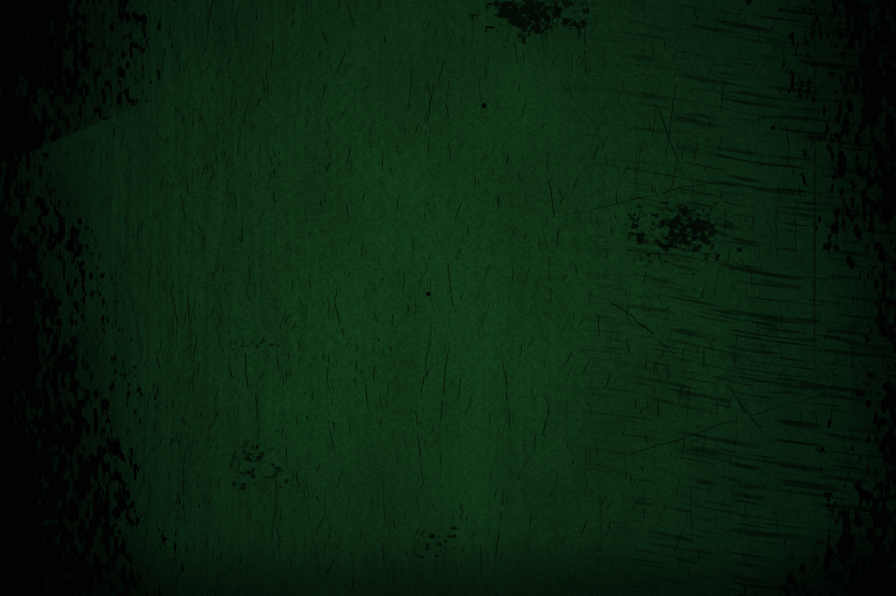
Give the GLSL for this texture, as a WebGL 2 fragment shader.

```glsl
#version 300 es
precision highp float;

uniform vec2 u_resolution;
out vec4 outColor;

const float ASPECT = 1.5;
const vec3 CORE_GREEN = vec3(0.070, 0.224, 0.097);
const vec3 RIM_GREEN = vec3(0.006, 0.066, 0.034);
const vec3 SOOT = vec3(0.004, 0.009, 0.005);
const vec2 GLOW_CENTRE = vec2(0.72, 0.52);
const vec2 GLOW_SIZE = vec2(0.72, 0.78);
const float GRAIN_AMOUNT = 0.26;
const float MOTTLE_AMOUNT = 0.24;
const float SCRATCH_WIDTH = 0.0008;
const float FRAY = 0.62;

float hash(vec2 p) {
  return fract(sin(dot(p, vec2(12.9898, 78.233))) * 43758.5453);
}

float noise(vec2 p) {
  vec2 i = floor(p), f = fract(p);
  f = f * f * (3.0 - 2.0 * f);
  return mix(mix(hash(i), hash(i + vec2(1, 0)), f.x),
             mix(hash(i + vec2(0, 1)), hash(i + vec2(1, 1)), f.x), f.y);
}

float fbm(vec2 p) {
  float sum = 0.0, amp = 0.5;
  for (int i = 0; i < 4; i++) {
    sum += amp * noise(p);
    p = p * 2.03 + 17.3;
    amp *= 0.5;
  }
  return sum / 0.94;
}

// Thin line that tapers towards both ends
float scratch(vec2 p, vec2 a, vec2 b, float width) {
  vec2 ab = b - a;
  float t = clamp(dot(p - a, ab) / dot(ab, ab), 0.0, 1.0);
  float taper = 0.35 + 2.6 * t * (1.0 - t);
  float soft = 0.8 / u_resolution.y;
  return 1.0 - smoothstep(-soft, soft, length(p - a - ab * t) - width * taper);
}

// One random scratch per cell, running mostly along y
float scratchField(vec2 p, vec2 cell, float tilt, float density, float seed) {
  float ink = 0.0;
  vec2 home = floor(p / cell);
  for (int j = -1; j <= 1; j++) {
    for (int i = -1; i <= 1; i++) {
      vec2 id = home + vec2(i, j);
      if (hash(id + seed) > density) continue;
      vec2 centre = (id + vec2(hash(id + seed + 3.1), hash(id + seed + 7.7))) * cell;
      float reach = cell.y * mix(0.1, 0.5, hash(id + seed + 11.9));
      vec2 arm = reach * vec2(tilt * (hash(id + seed + 5.3) - 0.4), 1.0);
      float strength = mix(0.25, 0.95, hash(id + seed + 2.7));
      ink = max(ink, strength * scratch(p, centre - arm, centre + arm, SCRATCH_WIDTH));
    }
  }
  return ink;
}

float blot(vec2 p, vec2 centre, vec2 size) {
  vec2 q = (p - centre) / size;
  return exp(-dot(q, q));
}

void main() {
  vec2 p = gl_FragCoord.xy / u_resolution * vec2(ASPECT, 1.0);
  vec2 warped = p + 0.008 * (vec2(noise(p * 14.0), noise(p * 14.0 + 40.0)) - 0.5);
  warped += 0.003 * (vec2(noise(p * 70.0), noise(p * 70.0 + 90.0)) - 0.5);
  float leftSide = 1.0 - smoothstep(0.15, 0.7, p.x);
  float rightSide = smoothstep(0.85, 1.3, p.x);

  // Painted base with a central glow
  vec3 color = mix(RIM_GREEN, CORE_GREEN, blot(p, GLOW_CENTRE, GLOW_SIZE));
  color *= 1.0 + MOTTLE_AMOUNT * (fbm(p * vec2(9.0, 6.0)) - 0.5);
  color *= 1.0 + GRAIN_AMOUNT * (noise(p * 330.0) - 0.5);

  // Fine brushed strokes, curving down on the right
  vec2 brush = vec2(p.x, p.y + 0.12 * rightSide * (p.x - 0.85));
  float strokes = 0.6 * noise(brush * vec2(12.0, 260.0)) + 0.4 * noise(brush * vec2(28.0, 130.0) + 8.0);
  color *= 1.0 - rightSide * 0.55 * smoothstep(0.5, 0.85, strokes);
  color *= 1.0 - (0.08 + 0.12 * leftSide) * noise(p * vec2(190.0, 12.0));

  // Scattered scratches, worn into broken pieces
  float ink = scratchField(warped, vec2(0.055, 0.15), 0.35, 0.42, 1.0);
  ink = max(ink, scratchField(warped, vec2(0.02, 0.055), 0.7, 0.35 + 0.45 * leftSide, 23.0));
  ink = max(ink, scratchField(warped, vec2(0.013, 0.028), 0.9, 0.25 + 0.4 * leftSide, 59.0));
  ink = max(ink, scratchField(warped, vec2(0.14, 0.19), 0.6, 0.3, 47.0));
  ink = max(ink, rightSide * 0.8 * scratchField(brush.yx, vec2(0.018, 0.10), 0.15, 0.5, 71.0));
  ink *= smoothstep(0.2, 0.55, noise(p * vec2(110.0, 75.0)));

  // Long gouges and pits
  float gouge = 0.7 * scratch(warped, vec2(1.084, 0.873), vec2(1.150, 0.690), 0.0010);
  gouge = max(gouge, 0.7 * scratch(warped, vec2(0.950, 0.637), vec2(1.210, 0.698), 0.0009));
  gouge = max(gouge, 0.85 * scratch(warped, vec2(1.015, 0.503), vec2(1.133, 0.403), 0.0010));
  gouge = max(gouge, 0.7 * scratch(warped, vec2(0.995, 0.222), vec2(1.490, 0.370), 0.0009));
  gouge = max(gouge, 0.85 * scratch(warped, vec2(1.211, 0.360), vec2(1.285, 0.270), 0.0012));
  gouge = max(gouge, 0.6 * scratch(p, vec2(1.365, 1.020), vec2(1.363, 0.340), 0.0018));
  ink = max(ink, gouge * smoothstep(0.05, 0.5, noise(p * 60.0)));
  ink = max(ink, 1.0 - smoothstep(0.003, 0.006, length(warped - vec2(0.718, 0.504))));
  ink = max(ink, 1.0 - smoothstep(0.003, 0.006, length(warped - vec2(0.810, 0.820))));

  // Rubbed smudges broken up by fine noise
  float smudge = blot(p, vec2(0.89, 0.975), vec2(0.11, 0.06));
  smudge = max(smudge, 0.95 * blot(p, vec2(1.13, 0.61), vec2(0.14, 0.07)));
  smudge = max(smudge, 0.65 * blot(p, vec2(0.44, 0.44), vec2(0.07, 0.06)));
  smudge = max(smudge, 0.70 * blot(p, vec2(0.43, 0.21), vec2(0.08, 0.08)));
  smudge = max(smudge, 0.70 * blot(p, vec2(0.73, 0.09), vec2(0.05, 0.06)));
  float flakes = mix(fbm(p * vec2(130.0, 150.0)), fbm(p * vec2(38.0, 48.0)), 0.4);
  ink = max(ink, 0.9 * smoothstep(0.82, 0.98, smudge * 0.48 + flakes));

  // Burnt borders with a diagonal step at the upper left
  float aboveStep = smoothstep(-0.004, 0.004, p.y - 0.727 - 0.4 * p.x);
  float leftEdge = mix(0.03 + 0.17 * (1.0 - p.y / 0.74), 0.11 + 0.24 * (p.y - 0.735), aboveStep);
  float rightEdge = 1.5 - 0.10 * smoothstep(0.5, 1.0, p.y) - 0.13 * smoothstep(0.18, 0.0, p.y);
  float inside = min(p.x - leftEdge, rightEdge - p.x);
  float fray = mix(fbm(p * vec2(150.0, 65.0)), fbm(p * vec2(24.0, 13.0)), 0.35);
  float burn = 1.0 - smoothstep(-0.03, 0.03, inside + FRAY * (0.5 - fray));
  color *= mix(0.5, 1.0, smoothstep(-0.04, 0.15, inside));
  color *= mix(0.6, 1.0, smoothstep(0.0, 0.12, p.y));

  color = mix(color, SOOT, max(0.85 * ink, burn));
  outColor = vec4(color, 1.0);
}
```
